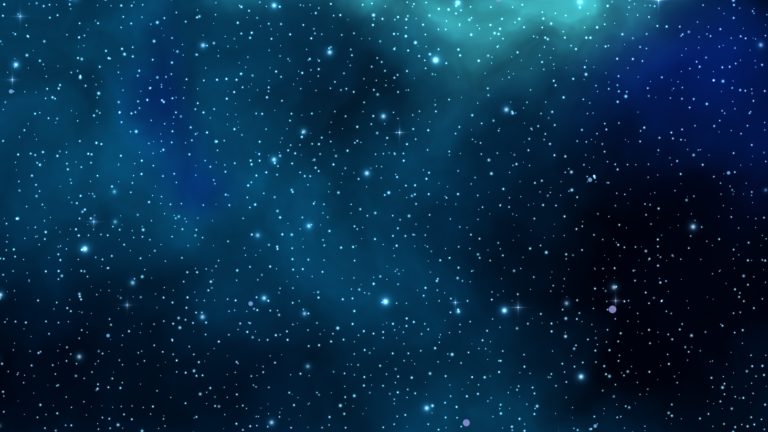
Reproduce this texture procedurally as a Shadertoy shader.

```glsl
// Deep space: teal and blue nebula clouds around a dark void, sprinkled with stars.

vec2 hash22(vec2 p) {
    vec3 q = fract(p.xyx * vec3(0.1031, 0.1030, 0.0973));
    q += dot(q, q.yzx + 33.33);
    return fract((q.xx + q.yz) * q.zy);
}

float gradientNoise(vec2 p) {
    vec2 cell = floor(p), f = fract(p);
    vec2 u = f * f * f * (f * (f * 6.0 - 15.0) + 10.0);
    vec2 e = vec2(0.0, 1.0);
    float a = dot(hash22(cell) * 2.0 - 1.0, f);
    float b = dot(hash22(cell + e.yx) * 2.0 - 1.0, f - e.yx);
    float c = dot(hash22(cell + e.xy) * 2.0 - 1.0, f - e.xy);
    float d = dot(hash22(cell + e.yy) * 2.0 - 1.0, f - e.yy);
    return mix(mix(a, b, u.x), mix(c, d, u.x), u.y);
}

float fbm(vec2 p) {
    float sum = 0.0, amplitude = 0.6;
    for (int i = 0; i < 5; i++) {
        sum += amplitude * gradientNoise(p);
        p = mat2(1.6, 1.2, -1.2, 1.6) * p + 17.3;
        amplitude *= 0.5;
    }
    return sum;
}

// Soft elliptical patch
float patchAt(vec2 p, vec2 centre, vec2 radius) {
    vec2 d = (p - centre) / radius;
    return exp(-dot(d, d));
}

vec3 nebula(vec2 p) {
    vec2 q = p + 0.22 * vec2(fbm(p * 2.5 + 3.0), fbm(p * 2.5 + 41.0));
    float wisps = fbm(q * 4.0 + 9.0);

    float teal = 0.85 * patchAt(q, vec2(0.2, 0.88), vec2(0.55, 0.3))
               + 0.75 * patchAt(q, vec2(0.8, 0.47), vec2(0.34, 0.36))
               + 0.85 * patchAt(q, vec2(1.13, 0.0), vec2(0.3, 0.2))
               + 0.45 * patchAt(q, vec2(0.25, 0.5), vec2(0.3, 0.22))
               + 0.60 * patchAt(q, vec2(1.08, 0.84), vec2(0.28, 0.2));
    float shade = 1.40 * patchAt(q, vec2(1.62, 0.36), vec2(0.42, 0.40))
                + 0.55 * patchAt(q, vec2(0.80, 0.80), vec2(0.20, 0.13))
                + 0.85 * patchAt(q, vec2(0.0, 0.12), vec2(0.35, 0.22))
                + 0.45 * patchAt(q, vec2(0.60, 0.05), vec2(0.30, 0.16))
                + 0.80 * patchAt(q, vec2(1.80, 1.0), vec2(0.16, 0.22));
    float blue = 0.95 * patchAt(q, vec2(1.56, 0.84), vec2(0.21, 0.16))
               + 0.45 * patchAt(q, vec2(1.77, 0.66), vec2(0.10, 0.20))
               + 0.55 * patchAt(q, vec2(0.36, 0.78), vec2(0.09, 0.12))
               + 0.50 * patchAt(q, vec2(0.44, 0.61), vec2(0.09, 0.06));
    float cyan = 0.95 * patchAt(q, vec2(1.25, 0.96), vec2(0.22, 0.13))
               + 0.65 * patchAt(q, vec2(0.90, 1.04), vec2(0.34, 0.08));

    vec3 sky = vec3(0.0, 0.125, 0.235);
    sky = mix(sky, vec3(0.025, 0.29, 0.43), clamp(teal * (1.0 + 0.9 * wisps), 0.0, 1.0));
    sky = mix(sky, vec3(0.0, 0.012, 0.06), clamp(shade * (1.0 - 0.5 * wisps), 0.0, 1.0));
    sky = mix(sky, vec3(0.01, 0.11, 0.42), clamp(blue, 0.0, 1.0));
    sky = mix(sky, vec3(0.24, 0.70, 0.74), clamp(cyan * (1.0 + 1.3 * wisps), 0.0, 1.0));
    return sky * (1.0 + 0.5 * wisps);
}

// Offset from the star of this grid cell; the cell's random traits go to "traits"
vec2 starOffset(vec2 p, float cells, float seed, out vec2 traits) {
    vec2 cell = floor(p * cells) + seed;
    traits = hash22(cell + 71.7);
    return (fract(p * cells) - 0.5 - 0.6 * (hash22(cell) - 0.5)) / cells;
}

float roundStars(vec2 p, float cells, float density, float radius, float seed) {
    vec2 traits;
    vec2 d = starOffset(p, cells, seed, traits);
    float size = radius * mix(0.65, 1.1, traits.y);
    return step(traits.x, density) * mix(0.35, 1.0, traits.y) * exp(-dot(d, d) / (size * size));
}

void mainImage(out vec4 fragColor, in vec2 fragCoord) {
    vec2 p = fragCoord / iResolution.y;
    float pixel = 1.0 / iResolution.y;
    vec3 color = nebula(p);
    vec2 traits;

    // Fine star dust in overlapping grids
    float dust = roundStars(p, 41.0, 0.42, 0.0023, 5.0)
               + roundStars(p + 0.37, 33.0, 0.30, 0.0025, 130.0)
               + roundStars(p + 0.11, 22.0, 0.22, 0.0032, 260.0);
    color += dust * vec3(0.58, 0.82, 0.90);

    // Bright stars with a halo
    float core = roundStars(p + 0.05, 7.0, 0.38, 0.0055, 390.0);
    float halo = roundStars(p + 0.05, 7.0, 0.38, 0.0130, 390.0);
    color += core * vec3(0.75, 0.85, 0.85) + halo * vec3(0.10, 0.24, 0.32);

    // Flat pale discs, blue to lilac
    vec2 d = starOffset(p + 0.2, 3.5, 520.0, traits);
    float radius = mix(0.004, 0.010, traits.y * traits.y);
    float disc = 1.0 - smoothstep(radius - pixel, radius + pixel, length(d));
    vec3 discColor = mix(vec3(0.40, 0.72, 0.95), vec3(0.62, 0.58, 0.85), traits.y);
    color = mix(color, discColor, 0.85 * disc * step(traits.x, 0.35));

    // Four-pointed sparkles
    d = abs(starOffset(p + 0.13, 4.0, 650.0, traits));
    float reach = mix(0.006, 0.011, traits.y);
    float rays = exp(-d.x / reach - d.y / 0.0015) + exp(-d.y / reach - d.x / 0.0015);
    float bloom = exp(-dot(d, d) / (reach * reach));
    color += step(traits.x, 0.28) * (0.5 * rays + 0.15 * bloom) * vec3(0.65, 0.80, 0.95);

    fragColor = vec4(clamp(color, 0.0, 1.0), 1.0);
}
```
